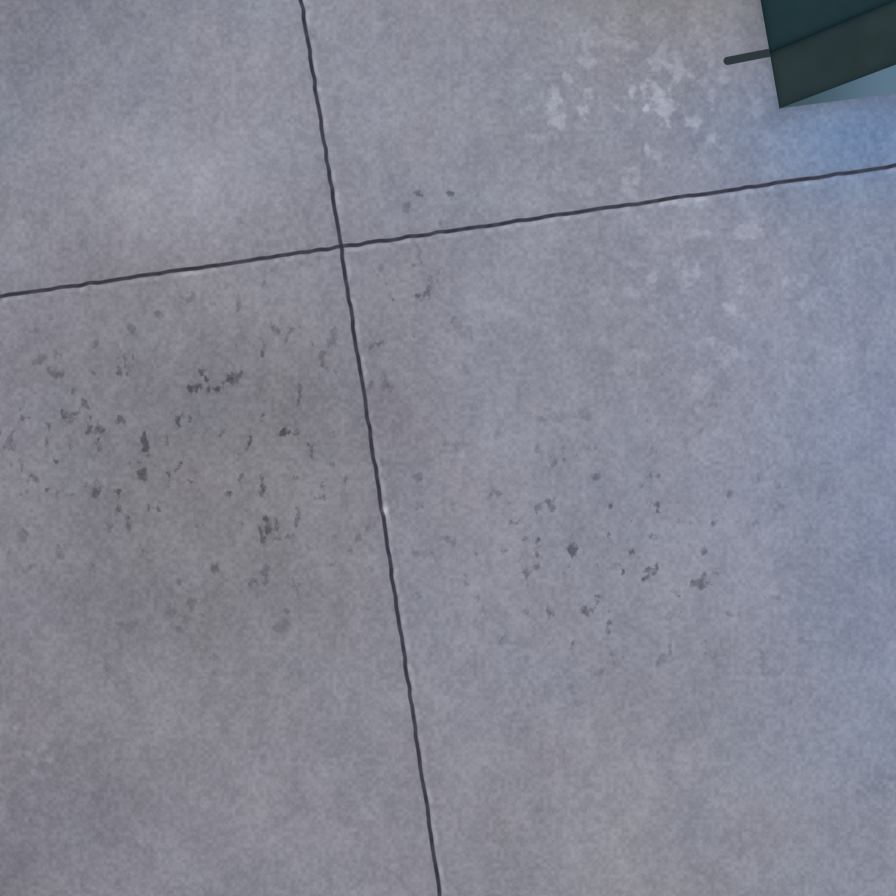
A Shadertoy shader for this texture:

```glsl
float hash(vec2 p) {
    vec3 q = fract(vec3(p.xyx) * 0.1031);
    q += dot(q, q.yzx + 33.33);
    return fract((q.x + q.y) * q.z);
}

float noise(vec2 p) {
    vec2 i = floor(p), f = fract(p);
    f = f * f * (3.0 - 2.0 * f);
    return mix(mix(hash(i), hash(i + vec2(1, 0)), f.x),
               mix(hash(i + vec2(0, 1)), hash(i + vec2(1, 1)), f.x), f.y);
}

float fbm(vec2 p) {
    float sum = 0.0, amp = 0.5;
    for (int i = 0; i < 5; i++) {
        sum += amp * noise(p);
        p = mat2(1.6, 1.2, -1.2, 1.6) * p + 7.3;
        amp *= 0.5;
    }
    return sum;
}

// Soft elliptical patch
float blob(vec2 p, vec2 center, vec2 size) {
    vec2 d = (p - center) / size;
    return exp(-dot(d, d));
}

// Positive on the left of the line from a to b
float side(vec2 p, vec2 a, vec2 b) {
    vec2 d = normalize(b - a);
    return dot(p - a, vec2(-d.y, d.x));
}

float segment(vec2 p, vec2 a, vec2 b) {
    vec2 d = b - a;
    return length(p - a - d * clamp(dot(p - a, d) / dot(d, d), 0.0, 1.0));
}

// Broad light and tint across the slabs
vec3 slabTone(vec2 p) {
    vec3 c = mix(vec3(0.515, 0.51, 0.55), vec3(0.55, 0.555, 0.61), smoothstep(0.1, 0.75, p.x));
    c = mix(c, vec3(0.55, 0.56, 0.61), 0.8 * smoothstep(0.6, 0.85, p.y - 0.1 * p.x));
    c = mix(c, vec3(0.535, 0.535, 0.565), 0.75 * blob(p, vec2(0.72, 0.0), vec2(0.35, 0.24)));
    c = mix(c, vec3(0.49, 0.485, 0.505), 0.7 * blob(p, vec2(0.25, 0.45), vec2(0.2, 0.25)));
    c = mix(c, vec3(0.49, 0.54, 0.65), 0.75 * blob(p, vec2(1.05, 0.5), vec2(0.2, 0.45)));
    c = mix(c, vec3(0.43, 0.53, 0.68), 0.85 * blob(p, vec2(0.97, 0.85), vec2(0.14, 0.07)));
    c = mix(c, vec3(0.51, 0.51, 0.52), 0.8 * blob(p, vec2(0.74, 1.02), vec2(0.15, 0.07)));
    c += 0.05 * blob(p, vec2(0.22, 0.79), vec2(0.08, 0.1));
    c -= 0.05 * blob(p, vec2(0.0, 1.0), vec2(0.2, 0.12));
    return c - 0.04 * blob(p, vec2(0.0, 0.1), vec2(0.1, 0.2));
}

// Mottling, grain, dark pits and pale scuffs
vec3 weather(vec3 c, vec2 p) {
    c += 0.07 * (fbm(p * 9.0) - 0.48);
    c += 0.06 * (fbm(p * vec2(55.0, 32.0)) - 0.48);
    c += 0.055 * (noise(p * 230.0) - 0.5) + 0.03 * (noise(p * 410.0 + 9.0) - 0.5);
    c += vec3(0.018, 0.0, -0.012) * (fbm(p * 13.0 + 40.0) - 0.48);

    float wear = blob(p, vec2(0.26, 0.5), vec2(0.16, 0.15))
               + blob(p, vec2(0.69, 0.38), vec2(0.16, 0.11))
               + 0.9 * blob(p, vec2(0.5, 0.78), vec2(0.06, 0.025))
               + 0.9 * blob(p, vec2(0.46, 0.64), vec2(0.04, 0.06))
               + 0.5 * blob(p, vec2(0.06, 0.5), vec2(0.08, 0.1));
    float pits = smoothstep(0.63, 0.78, fbm(p * vec2(75.0, 60.0) + 18.0));
    c -= 0.17 * pits * min(wear + 0.12, 1.0);

    float scuffArea = blob(p, vec2(0.7, 0.88), vec2(0.12, 0.08))
                    + 0.5 * blob(p, vec2(0.8, 0.68), vec2(0.16, 0.13))
                    + 0.4 * blob(p, vec2(0.04, 0.14), vec2(0.07, 0.1));
    return c + 0.13 * scuffArea * smoothstep(0.52, 0.72, fbm(p * 58.0 + 70.0));
}

// Thin groove with a pale lip on its positive side
vec3 groove(vec3 c, float d, float along) {
    float aa = 0.7 / iResolution.y;
    d += 0.0016 * (noise(vec2(along * 90.0, 3.0)) - 0.5);
    float rough = noise(vec2(along * 130.0, 8.0));
    c += 0.09 * rough * exp(-pow((d - 0.005) / 0.0025, 2.0));
    c -= 0.025 * exp(-abs(d) / 0.008);
    float ink = 1.0 - smoothstep(0.0017 - aa, 0.0024 + aa, abs(d));
    return mix(c, vec3(0.19, 0.19, 0.23), ink * (0.75 + 0.2 * rough));
}

// Dark box entering at the upper right
vec3 box(vec3 c, vec2 p) {
    float aa = 0.8 / iResolution.y;
    vec2 corner = vec2(0.87, 0.879), knee = vec2(0.859, 0.941);
    float leftEdge = max(side(p, corner, vec2(0.849, 1.0)), side(p, corner, knee) - 0.002);
    float body = max(leftEdge, -side(p, corner, vec2(1.0, 0.928)));
    float foot = max(leftEdge, -side(p, corner, vec2(1.0, 0.896)));
    float ridge = side(p, knee, vec2(1.0, 1.0));

    c *= 1.0 - 0.2 * exp(-max(foot, 0.0) / 0.018);
    float tab = segment(p, vec2(0.812, 0.932), vec2(0.858, 0.941)) - 0.0045;
    c = mix(c, vec3(0.18, 0.22, 0.24), 1.0 - smoothstep(-aa, aa, tab));
    vec3 shade = mix(vec3(0.25, 0.34, 0.38), vec3(0.36, 0.46, 0.54), smoothstep(0.88, 1.0, p.x));
    c = mix(c, shade, 1.0 - smoothstep(-aa, aa, foot));

    vec3 face = mix(vec3(0.17, 0.22, 0.23), vec3(0.13, 0.21, 0.23), smoothstep(-aa, aa, ridge));
    face += 0.03 * (fbm(p * 40.0) - 0.48);
    face -= 0.07 * exp(-abs(ridge) / 0.003);
    face -= 0.05 * exp(-abs(body) / 0.004);
    return mix(c, face, 1.0 - smoothstep(-aa, aa, body));
}

void mainImage(out vec4 fragColor, in vec2 fragCoord) {
    vec2 p = fragCoord / iResolution.xy;
    vec3 color = weather(slabTone(p), p);

    // Two crossing joints
    float upright = (p.x - 0.491 + 0.155 * p.y - 0.008 * p.y * (1.0 - p.y)) * 0.988;
    float level = (p.y - 0.669 - 0.146 * p.x) * 0.989;
    color = groove(color, upright, p.y);
    color = groove(color, -level, p.x + 5.0);
    color += 0.2 * blob(p, vec2(0.43, 0.431), vec2(0.004, 0.006));

    fragColor = vec4(clamp(box(color, p), 0.0, 1.0), 1.0);
}
```
